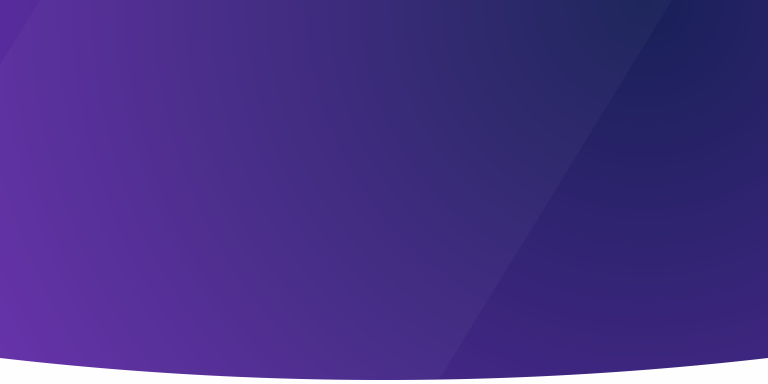
Give the GLSL for this background, as a Shadertoy shader.

```glsl
const vec3 NAVY = vec3(0.093, 0.124, 0.340);
const vec3 VIOLET = vec3(0.380, 0.175, 0.650);
const vec3 PAPER = vec3(1.0, 0.995, 1.0);

// Coverage of the region where the signed distance is negative
float coverage(float dist, float pixel) {
    return clamp(0.5 - dist / pixel, 0.0, 1.0);
}

vec3 radialGradient(vec2 p, vec2 center, float radius, vec3 inner, vec3 outer) {
    return mix(inner, outer, clamp(length(p - center) / radius, 0.0, 1.0));
}

// Signed distance to a slanted band, with its edges given along the line y = 1
float slantedBand(vec2 p, float left, float right, float lean) {
    float across = p.x - lean * (p.y - 1.0);
    float dist = abs(across - 0.5 * (left + right)) - 0.5 * (right - left);
    return dist / sqrt(1.0 + lean * lean);
}

float circle(vec2 p, vec2 center, float radius) {
    return length(p - center) - radius;
}

void mainImage(out vec4 fragColor, in vec2 fragCoord) {
    // Canvas height is one unit, its width two
    vec2 p = fragCoord / iResolution.xy * vec2(2.0, 1.0);
    float pixel = 1.0 / iResolution.y;

    // Dark glow at the upper right fading to violet
    vec3 color = radialGradient(p, vec2(1.68, 1.0), 1.9, NAVY, VIOLET);

    // Faint translucent band
    float band = coverage(slantedBand(p, 0.104, 1.75, 0.614), pixel);
    color = mix(color, vec3(1.0), 0.03 * band);

    // Curved lower edge
    float arcRadius = 8.75;
    float arcBottom = 0.0104;
    float panel = coverage(circle(p, vec2(1.0, arcBottom + arcRadius), arcRadius), pixel);
    color = mix(PAPER, color, panel);

    fragColor = vec4(color, 1.0);
}
```
